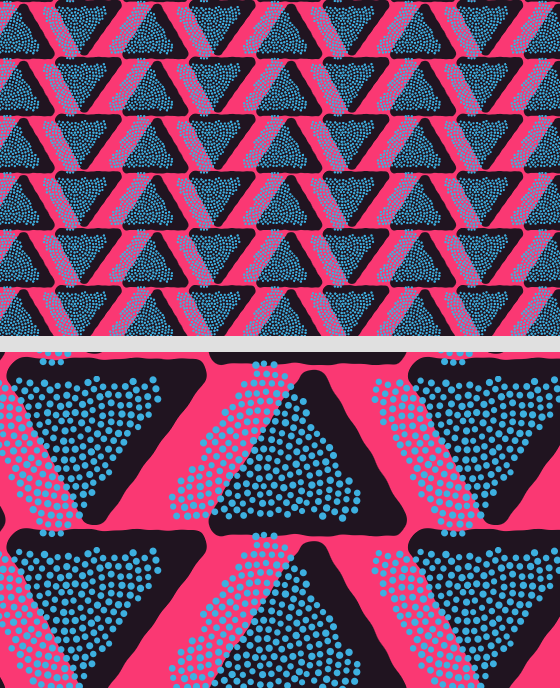
Top, the full canvas; bottom, a detail of the centre.
Give the GLSL for this pattern, as a WebGL 2 fragment shader.

```glsl
#version 300 es
precision highp float;
// Rows of wavy dark triangles, up and down, each with an offset stipple of blue dots on pink.

#define REPEATS 4.185        // cells across the canvas
#define CELL_HEIGHT 0.4267   // in cell widths
#define ORIGIN_X 0.414       // left edge of the first full cell
#define CORNER 0.038         // corner radius of the triangles
#define WOBBLE 0.0035        // unevenness of the cut edges
#define DOT_PITCH 0.0232     // distance between dot rings
#define DOT_RADIUS 0.0084
#define DOT_JITTER 0.0022

uniform vec2 u_resolution;
out vec4 fragColor;

const float TAU = 6.28319;
const vec3 PINK = vec3(0.98, 0.22, 0.45);
const vec3 DARK = vec3(0.125, 0.08, 0.125);
const vec3 BLUE = vec3(0.24, 0.69, 0.88);

vec2 hash2(vec2 p) {
    vec3 h = fract(vec3(p.xyx) * vec3(0.1031, 0.1030, 0.0973));
    h += dot(h, h.yzx + 33.33);
    return fract((h.xx + h.yz) * h.zy);
}

// Position relative to the nearest copy of a lattice point.
vec2 wrapTo(vec2 p, vec2 center) {
    vec2 cell = vec2(1.0, CELL_HEIGHT);
    return mod(p - center + 0.5 * cell, cell) - 0.5 * cell;
}

// Signed distance to a triangle.
float triangle(vec2 p, vec2 a, vec2 b, vec2 c) {
    vec2 e0 = b - a, e1 = c - b, e2 = a - c;
    vec2 v0 = p - a, v1 = p - b, v2 = p - c;
    vec2 q0 = v0 - e0 * clamp(dot(v0, e0) / dot(e0, e0), 0.0, 1.0);
    vec2 q1 = v1 - e1 * clamp(dot(v1, e1) / dot(e1, e1), 0.0, 1.0);
    vec2 q2 = v2 - e2 * clamp(dot(v2, e2) / dot(e2, e2), 0.0, 1.0);
    float s = sign(e0.x * e2.y - e0.y * e2.x);
    vec2 d = min(min(vec2(dot(q0, q0), s * (v0.x * e0.y - v0.y * e0.x)),
                     vec2(dot(q1, q1), s * (v1.x * e1.y - v1.y * e1.x))),
                     vec2(dot(q2, q2), s * (v2.x * e2.y - v2.y * e2.x)));
    return -sqrt(d.x) * sign(d.y);
}

// Rounded triangle with its wide side at negative y and a hand-cut edge.
float cutTriangle(vec2 p, float lean, float seed) {
    float d = triangle(p, vec2(-0.21, -0.169), vec2(0.21, -0.169), vec2(lean, 0.169));
    float wave = sin(43.0 * p.x + 31.0 * p.y + seed)
               + 0.6 * sin(67.0 * p.y - 52.0 * p.x + 2.3 * seed)
               + 0.4 * sin(113.0 * p.x + 97.0 * p.y + 4.1 * seed);
    return d - CORNER + 0.6 * WOBBLE * wave;
}

// Distance to dots on concentric rings, kept only inside the triangle.
float stipple(vec2 p, float lean, float seed) {
    vec2 hub = vec2(0.0, -0.12);
    vec2 q = p - hub;
    float ring = floor(length(q) / DOT_PITCH + 0.5);
    float count = max(1.0, floor(TAU * ring));
    float shift = hash2(vec2(ring, seed)).x;
    float turn = atan(q.y, q.x + 1e-6) / TAU;
    float index = floor(turn * count + shift);
    float angle = TAU * (index + 0.5 - shift) / count;
    vec2 jitter = hash2(vec2(mod(index, count) + 7.0 * seed, ring)) - 0.5;
    vec2 dotCenter = ring * DOT_PITCH * vec2(cos(angle), sin(angle)) + DOT_JITTER * 2.0 * jitter;
    float d = length(q - dotCenter) - DOT_RADIUS * (1.0 + 0.2 * jitter.x);
    return cutTriangle(hub + dotCenter, lean, seed) < -0.5 * DOT_RADIUS ? d : 1.0;
}

float coverage(float d, float pixel) {
    return clamp(0.5 - d / pixel, 0.0, 1.0);
}

void main() {
    // Cell widths, measured rightward and down from the top left.
    float pixel = REPEATS / u_resolution.x;
    vec2 p = vec2(gl_FragCoord.x, u_resolution.y - gl_FragCoord.y) * pixel;
    p.x -= ORIGIN_X;

    float dark = 1.0, dots = 1.0;
    for (int i = 0; i < 2; i++) {
        bool up = i == 1;
        vec2 center = up ? vec2(0.749, 0.234) : vec2(0.248, 0.207);
        vec2 offset = up ? vec2(-0.109, -0.038) : vec2(-0.104, 0.049);
        vec2 flip = vec2(1.0, up ? -1.0 : 1.0);
        float lean = up ? 0.008 : -0.03;
        float seed = 1.0 + 2.0 * float(i);
        dark = min(dark, cutTriangle(wrapTo(p, center) * flip, lean, seed));
        dots = min(dots, stipple(wrapTo(p, center + offset) * flip, lean, seed + 1.0));
    }

    vec3 color = mix(PINK, DARK, coverage(dark, pixel));
    color = mix(color, BLUE, coverage(dots, pixel));
    fragColor = vec4(color, 1.0);
}
```
